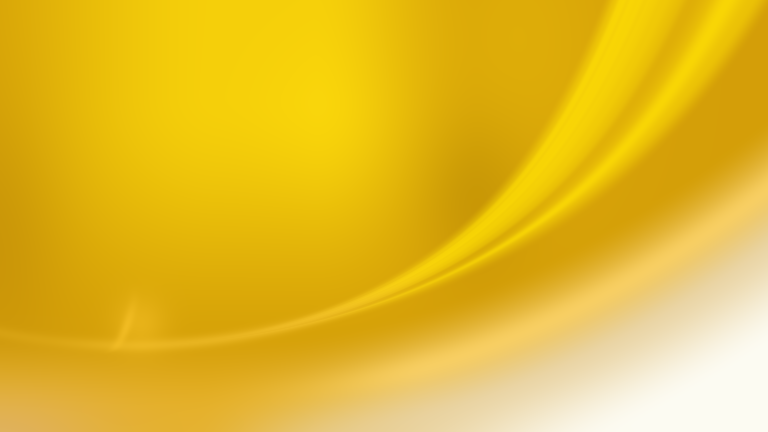
Give the GLSL for this background, as a WebGL 1 fragment shader.

```glsl
precision highp float;
uniform vec2 u_resolution;

float hash(float n) {
  return fract(sin(n * 127.1) * 43758.5453);
}

float noise(float x) {
  float i = floor(x);
  float f = fract(x);
  return mix(hash(i), hash(i + 1.0), f * f * (3.0 - 2.0 * f));
}

float glow(vec2 p, vec2 center, vec2 size) {
  vec2 q = (p - center) / size;
  return exp(-dot(q, q));
}

// Height of a bowl-shaped curve rising away from x = 0.3
float bowl(float x, float square, float sixth) {
  float s2 = (x - 0.3) * (x - 0.3);
  return 0.2 + square * s2 + sixth * s2 * s2 * s2;
}

// Golden field with a broad light on the upper left
vec3 goldField(vec2 p) {
  float light = smoothstep(-0.2, 0.5, p.x) * smoothstep(1.12, 0.72, p.x);
  light *= smoothstep(0.12, 0.78, p.y);
  light += 0.3 * glow(p, vec2(1.2, 0.9), vec2(0.25, 0.4));
  light += 0.15 * glow(p, vec2(0.8, 0.72), vec2(0.2, 0.2));
  vec3 color = mix(vec3(0.83, 0.62, 0.03), vec3(0.96, 0.81, 0.04), light);
  color -= vec3(0.06, 0.05, 0.01) * glow(p, vec2(1.1, 0.55), vec2(0.13, 0.17));
  color -= vec3(0.05, 0.05, 0.0) * glow(p, vec2(0.0, 0.48), vec2(0.16, 0.3));
  return color;
}

// Pale floor: amber haze, cream crest, then white in the lower right
vec3 paleFloor(vec3 color, vec2 p) {
  float crest = 0.085 + 0.295 * (p.x - 0.5) * (p.x - 0.5);
  float depth = (crest - p.y) / sqrt(1.0 + 0.35 * (p.x - 0.5) * (p.x - 0.5));
  float right = smoothstep(0.45, 1.0, p.x);
  float haze = smoothstep(0.24, 0.04, p.y) * smoothstep(1.1, 0.5, p.x);
  color = mix(color, vec3(0.91, 0.70, 0.16), 0.85 * haze);
  color = mix(color, vec3(0.93, 0.77, 0.36), right * smoothstep(-0.13, 0.015, depth));
  color = mix(color, vec3(0.91, 0.82, 0.62), right * smoothstep(0.0, 0.12, depth));
  color = mix(color, vec3(0.99, 0.985, 0.95), right * smoothstep(0.07, 0.30, depth));
  color += vec3(0.04, 0.04, 0.03) * right * exp(-pow(depth / 0.035, 2.0));
  float corner = glow(p, vec2(-0.02, -0.03), vec2(0.3, 0.14));
  color = mix(color, vec3(0.87, 0.70, 0.45), 0.75 * corner);
  float bottom = glow(p, vec2(0.85, -0.04), vec2(0.3, 0.1));
  return mix(color, vec3(0.90, 0.79, 0.54), 0.6 * bottom);
}

// Curved ribbon of fine threads, narrowing toward the left
vec3 ribbon(vec3 color, vec2 p) {
  float inner = bowl(p.x, 0.39, 0.165);
  float outer = bowl(p.x, 0.27, 0.021);
  float s = p.x - 0.3;
  float innerSlope = 0.78 * s + 0.99 * s * s * s * s * s;
  float outerSlope = 0.54 * s + 0.126 * s * s * s * s * s;
  float fromInner = (inner - p.y) / sqrt(1.0 + innerSlope * innerSlope);
  float fromOuter = (p.y - outer) / sqrt(1.0 + outerSlope * outerSlope);
  float across = (p.y - outer) / (inner - outer + 0.006);
  float soft = mix(0.006, 0.02, smoothstep(0.5, 1.4, p.x));
  float body = smoothstep(-soft, soft, fromInner) * smoothstep(-soft, 1.3 * soft, fromOuter);

  float threads = 0.0;
  float weight = 0.5;
  for (int i = 0; i < 3; i++) {
    float k = float(i);
    threads += weight * noise(across * (7.0 + 8.0 * k) + p.x * 0.8 + 17.0 * k);
    weight *= 0.55;
  }
  float sheen = 0.3 + 0.65 * threads;
  sheen += 0.35 * exp(-pow((across - 0.72) / 0.25, 2.0));
  sheen += 0.25 * exp(-pow((across - 0.1) / 0.07, 2.0));
  sheen -= 0.25 * exp(-pow((across - 0.27) / 0.08, 2.0));
  vec3 silk = mix(vec3(0.97, 0.78, 0.17), vec3(0.99, 0.86, 0.02), smoothstep(0.6, 1.1, p.x));
  float fade = smoothstep(0.3, 0.95, p.x);
  color = mix(color, silk, body * fade * clamp(sheen, 0.0, 1.0));

  // Thin luminous tail continuing to the left edge
  float tail = exp(-pow((p.y - 0.5 * (inner + outer)) / 0.014, 2.0));
  tail *= mix(0.2, 0.55, smoothstep(0.1, 0.35, p.x)) * smoothstep(1.05, 0.65, p.x);
  return mix(color, vec3(0.96, 0.76, 0.19), tail);
}

// Small flare where the tail bends upward
vec3 flare(vec3 color, vec2 p) {
  float rise = (p.y - 0.185) / 0.12;
  float bend = 0.25 + 0.06 * sqrt(clamp(rise, 0.0, 1.0));
  float streak = exp(-pow((p.x - bend) / 0.012, 2.0));
  streak *= smoothstep(-0.05, 0.15, rise) * smoothstep(1.4, 0.3, rise);
  float halo = glow(p, vec2(0.325, 0.25), vec2(0.06, 0.065));
  return mix(color, vec3(0.97, 0.76, 0.16), min(0.45 * streak + 0.5 * halo, 1.0));
}

void main() {
  vec2 p = gl_FragCoord.xy / u_resolution.y;
  p.x *= 1.77778 * u_resolution.y / u_resolution.x;
  vec3 color = goldField(p);
  color = paleFloor(color, p);
  color = ribbon(color, p);
  color = flare(color, p);
  gl_FragColor = vec4(clamp(color, 0.0, 1.0), 1.0);
}
```
